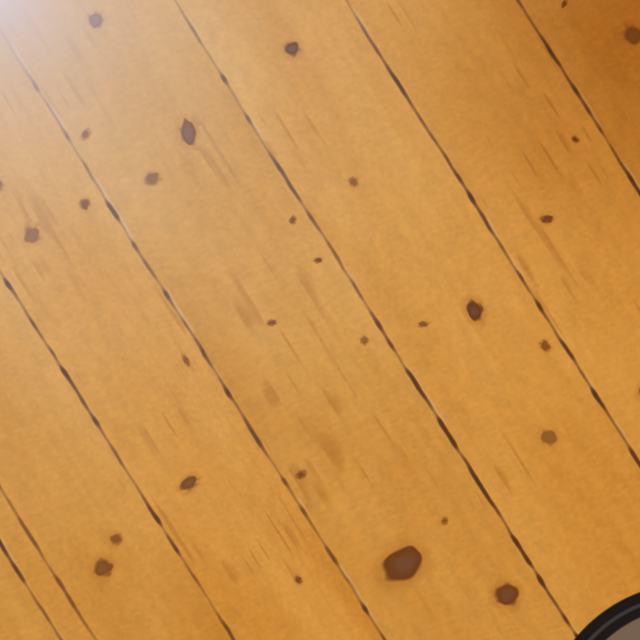
A WebGL 1 fragment shader for this texture:

```glsl
precision highp float;
// Diagonal varnished pine floorboards with knots, worn seams, window glare and a dark round rim in one corner.
uniform vec2 u_resolution;

const float BOARD_WIDTH = 0.2275;
const vec2 ACROSS = vec2(0.845, 0.535);
const vec2 ALONG = vec2(0.535, -0.845);
const vec3 PINE = vec3(0.795, 0.54, 0.22);
const vec3 AMBER = vec3(0.64, 0.38, 0.13);
const vec3 HONEY = vec3(0.83, 0.63, 0.38);
const vec3 GLARE = vec3(0.86, 0.81, 0.83);
const vec3 SEAM_DARK = vec3(0.31, 0.18, 0.10);
const vec3 SEAM_WORN = vec3(0.54, 0.34, 0.18);
const vec3 SEAM_DUST = vec3(0.80, 0.66, 0.50);
const vec3 KNOT_EDGE = vec3(0.35, 0.17, 0.07);
const vec3 KNOT_HEART = vec3(0.38, 0.23, 0.17);
const vec3 RIM_BLACK = vec3(0.12, 0.10, 0.09);
const vec3 RIM_INSIDE = vec3(0.47, 0.38, 0.30);

float hash(vec2 p) {
  return fract(sin(dot(p, vec2(127.1, 311.7))) * 43758.5453);
}

float noise(vec2 p) {
  vec2 i = floor(p), f = fract(p);
  f = f * f * (3.0 - 2.0 * f);
  return mix(mix(hash(i), hash(i + vec2(1.0, 0.0)), f.x),
             mix(hash(i + vec2(0.0, 1.0)), hash(i + 1.0), f.x), f.y);
}

float fbm(vec2 p) {
  float sum = 0.0, gain = 0.5;
  for (int i = 0; i < 4; i++) {
    sum += gain * noise(p);
    p = p * 2.03 + 17.0;
    gain *= 0.5;
  }
  return sum;
}

// One optional knot per cell: x = body, y = heart, z = surrounding stain
vec3 knotLayer(vec2 p, vec2 cell, vec2 radii, float chance, float seed, float px) {
  vec2 id = floor(p / cell);
  vec2 key = id + seed;
  vec2 center = (id + 0.5) * cell;
  center += (vec2(hash(key + 3.1), hash(key + 7.7)) - 0.5) * (cell - 4.5 * radii.y);
  vec2 d = p - center;
  float angle = 3.14 * hash(key + 11.3);
  float c = cos(angle), s = sin(angle);
  d = vec2(c * d.x + s * d.y, c * d.y - s * d.x);
  d.y *= mix(1.0, 1.8, pow(hash(key + 19.9), 2.0));
  float r = mix(radii.x, radii.y, pow(hash(key + 5.3), 1.5));
  float dist = length(d) + r * 0.5 * (noise(d / r * 1.6 + key) - 0.5);
  float present = step(hash(key), chance) * mix(0.45, 1.0, sqrt(hash(key + 23.0)));
  float soft = px + 0.0024;
  return present * vec3(1.0 - smoothstep(r - soft, r + soft, dist),
                        1.0 - smoothstep(0.2 * r, 0.9 * r, dist),
                        1.0 - smoothstep(r, 2.1 * r, dist));
}

// Seam shading: x = worn line, y = dark chips, z = pale dust
vec3 seamMarks(float offset, float along, float id, float px) {
  float wear = noise(vec2(along * 6.0, id * 7.3));
  float chips = noise(vec2(along * 55.0, id * 5.1 + 40.0));
  offset += 0.0016 * (noise(vec2(along * 45.0, id * 9.1 + 70.0)) - 0.5);
  float halfWidth = mix(0.0003, 0.0010, wear) + 0.0016 * chips * chips;
  float line = 1.0 - smoothstep(halfWidth - px, halfWidth + px + 0.0022, abs(offset));
  float gap = smoothstep(0.25, 0.8, 0.5 * wear + 0.5 * chips);
  float dust = 1.0 - smoothstep(0.0, 0.004 + px, abs(offset - 0.0035));
  dust *= smoothstep(0.5, 0.85, noise(vec2(along * 24.0, id * 3.7 + 90.0)));
  return vec3(line * mix(0.6, 1.0, chips), line * gap, dust);
}

vec3 woodColor(vec2 p, float board, float stain) {
  float tone = hash(vec2(board, 4.0)) - 0.5;
  vec2 g = p + vec2(0.012 * stain, board * 3.7);
  float bend = fbm(g * vec2(9.0, 2.2));
  float rings = sin(g.x * 130.0 + bend * 26.0);
  float fibre = fbm(g * vec2(150.0, 30.0)) - 0.47;
  float ripple = noise(vec2(p.x * 90.0 + p.y * 70.0, p.y * 200.0 - p.x * 60.0)) - 0.5;
  float speckle = noise(p * vec2(230.0, 170.0) + 5.0) - 0.5;
  float blotch = fbm(g * vec2(9.0, 3.0) + 31.0) - 0.47;
  float streak = smoothstep(0.66, 0.95, noise(g * vec2(130.0, 16.0) + 8.0));
  streak *= smoothstep(0.5, 0.75, noise(g * 8.0 + 60.0));
  float light = 1.0 + 0.05 * tone + 0.010 * rings + 0.05 * fibre + 0.045 * ripple + 0.04 * speckle;
  vec3 color = PINE * light + blotch * vec3(0.10, 0.14, 0.14);
  return mix(color, AMBER, 0.4 * streak);
}

void main() {
  vec2 uv = gl_FragCoord.xy / u_resolution;
  float px = 0.75 / min(u_resolution.x, u_resolution.y);

  // Board frame: x runs across the boards, y along them; one seam sits off the even spacing
  vec2 p = vec2(dot(uv - vec2(0.0, 1.0), ACROSS), dot(uv - vec2(0.0, 1.0), ALONG));
  p.x += 0.003 * (noise(vec2(p.y * 5.0, 2.0)) - 0.5) - 0.002;
  p.x += 0.028 * (1.0 - smoothstep(0.0, 0.12, abs(p.x + 0.028)));
  float board = floor(p.x / BOARD_WIDTH);
  float seam = floor(p.x / BOARD_WIDTH + 0.5);

  // Knots and grain
  vec3 large = knotLayer(p, vec2(BOARD_WIDTH, 0.23), vec2(0.010, 0.024), 0.5, 13.0, px);
  vec3 small = knotLayer(p, vec2(0.5 * BOARD_WIDTH, 0.14), vec2(0.005, 0.010), 0.36, 57.0, px);
  vec3 color = woodColor(p, board, large.z);
  color = mix(color, AMBER, 0.4 * max(large.z, 0.7 * small.z));
  color = mix(color, mix(KNOT_EDGE, KNOT_HEART, large.y), 0.95 * large.x);
  color = mix(color, KNOT_EDGE * 1.15, 0.88 * small.x);

  // Seams, with one narrow filler strip at the lower left
  vec3 marks = seamMarks(p.x - seam * BOARD_WIDTH, p.y, seam, px);
  marks = max(marks, 0.6 * seamMarks(p.x + 1.80 * BOARD_WIDTH, p.y, 31.0, px));
  color = mix(color, SEAM_DUST, 0.5 * marks.z);
  color = mix(color, SEAM_WORN, 0.85 * marks.x);
  color = mix(color, SEAM_DARK, 0.88 * marks.y);

  // Warm sheen and glare from the upper left, deeper varnish at the upper right
  float lightDist = length(uv - vec2(0.0, 1.0));
  color += 0.75 * (HONEY - PINE) * (1.0 - smoothstep(0.3, 1.05, lightDist));
  color = mix(color, GLARE, exp(-4.0 * lightDist));
  color *= mix(vec3(1.0), vec3(0.85, 0.75, 0.58), 1.0 - smoothstep(0.0, 0.5, length(uv - 1.0)));

  // Dark round rim in the lower right corner
  float rim = length(uv - vec2(1.081, -0.146)) - 0.234;
  vec3 rimColor = mix(RIM_INSIDE, RIM_BLACK, smoothstep(-0.038, -0.033, rim));
  rimColor += 0.12 * (1.0 - smoothstep(0.001, 0.005, abs(rim + 0.018)));
  color = mix(color, rimColor, 1.0 - smoothstep(-px, px + 0.002, rim));

  gl_FragColor = vec4(color, 1.0);
}
```
